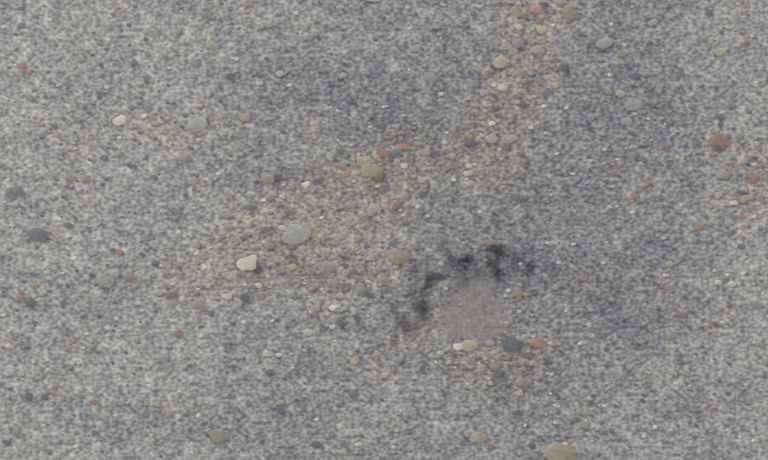
Reproduce this texture procedurally as a Shadertoy shader.

```glsl
vec3 hash3(vec2 p) {
    vec3 q = fract(p.xyx * vec3(0.1031, 0.1030, 0.0973));
    q += dot(q, q.yxz + 33.33);
    return fract((q.xxy + q.yzz) * q.zyx);
}

float corner(vec2 cell, vec2 offset) {
    float angle = 6.2832 * hash3(cell + 57.0).x;
    return dot(vec2(cos(angle), sin(angle)), offset);
}

// Gradient noise, about -0.7 to 0.7
float noise(vec2 p) {
    vec2 i = floor(p), f = p - i;
    vec2 u = f * f * f * (f * (f * 6.0 - 15.0) + 10.0);
    vec2 e = vec2(1.0, 0.0);
    return mix(mix(corner(i, f), corner(i + e, f - e), u.x),
               mix(corner(i + e.yx, f - e.yx), corner(i + 1.0, f - 1.0), u.x), u.y);
}

float segment(vec2 p, vec2 a, vec2 b) {
    vec2 ab = b - a;
    return length(p - a - ab * clamp(dot(p - a, ab) / dot(ab, ab), 0.0, 1.0));
}

float blob(vec2 p, vec2 center, vec2 size) {
    vec2 d = (p - center) / size;
    return exp(-dot(d, d));
}

// Silt lying in the bottom of the pothole
float silt(vec2 p) {
    return smoothstep(1.2, 0.5, length((p - vec2(1.04, 0.33)) / vec2(0.075, 0.085))
        + 0.5 * noise(p * 16.0));
}

// Where the binder has worn off and loose stones show
float wear(vec2 p) {
    float d = min(segment(p, vec2(1.17, 1.02), vec2(1.08, 0.66)),
                  segment(p, vec2(1.08, 0.66), vec2(0.82, 0.63)));
    d = min(d, segment(p, vec2(0.80, 0.62), vec2(0.46, 0.42)));
    float w = 0.9 * smoothstep(0.14, 0.0, d)
        + 0.8 * blob(p, vec2(0.74, 0.47), vec2(0.18, 0.13))
        + blob(p, vec2(1.06, 0.23), vec2(0.18, 0.08))
        + 0.8 * blob(p, vec2(1.63, 0.61), vec2(0.09, 0.11))
        + 0.6 * blob(p, vec2(0.42, 0.72), vec2(0.12, 0.04));
    return clamp(w + 0.6 * noise(p * 9.0), 0.0, 1.0) * (1.0 - silt(p));
}

vec3 stoneColor(float pick) {
    vec3 tan_ = vec3(0.67, 0.62, 0.54), brick = vec3(0.64, 0.49, 0.44);
    vec3 slate = vec3(0.43, 0.44, 0.48), cream = vec3(0.80, 0.78, 0.71);
    vec3 c = mix(slate, vec3(0.60, 0.60, 0.60), step(0.22, pick));
    c = mix(c, tan_, step(0.50, pick));
    c = mix(c, brick, step(0.78, pick));
    return mix(c, cream, step(0.89, pick));
}

// One layer of scattered, flattened stones with shaded sides
void addStones(inout vec3 color, vec2 p, float cells, float share, float wornShare) {
    vec2 scale = cells * vec2(0.8, 1.0);
    vec2 q = p * scale;
    vec2 warped = q + 0.16 * vec2(noise(q * 2.3), noise(q * 2.3 + 31.0));
    float soft = 0.8 * cells / iResolution.y;
    for (int k = 0; k < 9; k++) {
        vec2 id = floor(q) + vec2(k % 3 - 1, k / 3 - 1);
        vec3 place = hash3(id + cells * 7.0), kind = hash3(id + cells * 13.0 + 5.0);
        vec2 center = id + 0.5 + 0.6 * (place.xy - 0.5);
        if (place.z > share + wornShare * wear(center / scale)) continue;

        float turn = 1.6 * (kind.x - 0.5), c = cos(turn), s = sin(turn);
        vec2 d = warped - center;
        vec2 local = mat2(c, -s, s, c) * d * vec2(1.0, 1.25);
        float radius = mix(0.20, 0.42, kind.y * kind.y);
        float edge = mix(length(local), max(abs(local.x), abs(local.y)), 0.35) - radius;
        float shadow = smoothstep(0.16, -0.1, edge + 0.35 * (d.y - d.x * 0.4));
        color *= 1.0 - 0.16 * shadow;

        vec3 body = stoneColor(kind.z) * (0.88 + 0.22 * kind.x);
        body *= 1.0 + 0.13 * dot(d, vec2(-0.5, 0.9)) / radius;
        color = mix(color, body, 0.72 * smoothstep(soft, -soft, edge));
    }
}

void mainImage(out vec4 fragColor, in vec2 fragCoord) {
    vec2 p = fragCoord / iResolution.y;
    float worn = wear(p), silted = silt(p);

    // Broad light, stains and fine grain of the asphalt
    float tone = 0.54 + 0.055 * smoothstep(0.9, 0.0, p.x)
        + 0.03 * smoothstep(1.35, 1.7, p.x)
        - 0.045 * blob(p, vec2(1.27, 0.50), vec2(0.25, 0.30))
        - 0.04 * blob(p, vec2(0.88, 0.78), vec2(0.25, 0.09));
    tone += 0.06 * noise(p * vec2(4.0, 7.0)) + 0.07 * noise(p * vec2(17.0, 22.0));
    float grain = 0.13 * noise(p * vec2(45.0, 58.0)) + 0.19 * noise(p * vec2(105.0, 130.0));
    tone += grain * (1.0 - 0.6 * silted);
    vec3 color = mix(vec3(0.41, 0.41, 0.44), vec3(0.67, 0.67, 0.65), (tone - 0.41) / 0.26);
    color *= mix(vec3(1.0), vec3(1.04, 1.01, 0.95), worn);
    color = mix(color, vec3(0.53, 0.51, 0.50) + 0.4 * grain, 0.8 * silted);

    // Grit up to loose pebbles
    float open = 1.0 - 0.8 * silted;
    addStones(color, p, 88.0, 0.36 * open, 0.15);
    addStones(color, p, 46.0, 0.11 * open, 0.42);
    addStones(color, p, 25.0, 0.02 * open, 0.32);
    addStones(color, p, 15.0, 0.004 * open, 0.08);

    // Broken, shadowed rim on the upper left of the pothole
    vec2 h = p - vec2(1.05, 0.325);
    h += 0.05 * vec2(noise(p * 20.0), noise(p * 20.0 + 9.0));
    float ring = (length(h * vec2(0.75, 1.0)) - 0.105) / 0.035;
    float rim = exp(-ring * ring) * smoothstep(-0.02, 0.08, h.y - 0.4 * h.x);
    color *= 1.0 - rim * clamp(0.30 + 0.6 * noise(p * 32.0), 0.0, 0.6) * vec3(1.0, 1.0, 0.93);

    fragColor = vec4(clamp(color, 0.0, 1.0), 1.0);
}
```
